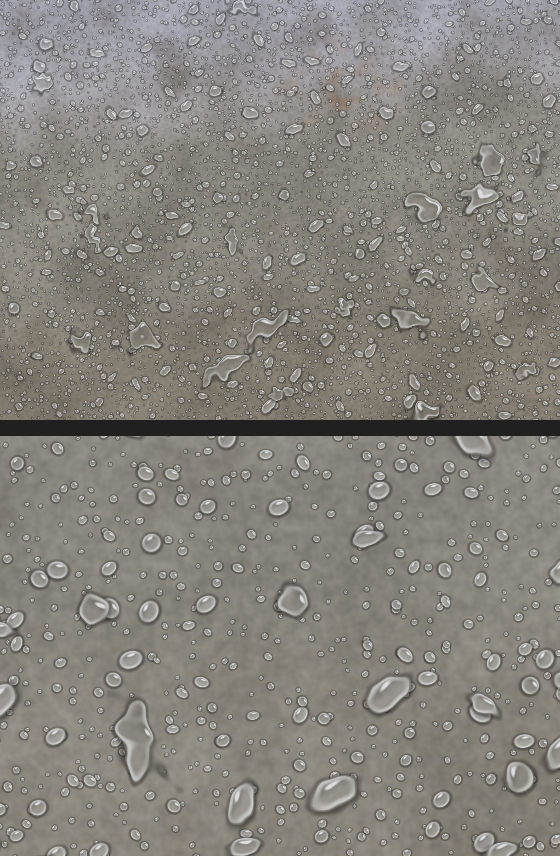
Top, the full canvas; bottom, a detail of the centre.
Reproduce this texture procedurally as a Shadertoy shader.

```glsl
// Water drops of many sizes beaded on weathered grey concrete under a pale sky.

const vec3 WARM_STONE = vec3(0.510, 0.485, 0.440);
const vec3 GREY_STONE = vec3(0.560, 0.548, 0.520);
const vec3 SKY_SHEEN  = vec3(0.645, 0.645, 0.690);
const vec3 DARK_STAIN = vec3(0.375, 0.345, 0.305);
const vec3 RUST       = vec3(0.600, 0.460, 0.360);
const vec3 DROP_LIGHT = vec3(0.740, 0.740, 0.725);
const vec3 GLINT      = vec3(0.930, 0.940, 0.950);
const float STAIN_AMOUNT = 0.42;
const float GRAIN_AMOUNT = 0.10;
const float OUTLINE_AMOUNT = 0.40;
const float TAU = 6.28319;

vec2 hash2(vec2 p) {
    vec3 h = fract(p.xyx * vec3(0.1031, 0.1030, 0.0973));
    h += dot(h, h.yzx + 33.33);
    return fract((h.xx + h.yz) * h.zy);
}

// Gradient noise, roughly -0.7 to 0.7
float cornerRamp(vec2 corner, vec2 offset) {
    float a = TAU * hash2(corner + 91.0).x;
    return dot(vec2(cos(a), sin(a)), offset);
}

float noise(vec2 p) {
    vec2 i = floor(p), f = p - i;
    vec2 u = f * f * f * (f * (f * 6.0 - 15.0) + 10.0);
    vec2 e = vec2(0.0, 1.0);
    return mix(mix(cornerRamp(i, f), cornerRamp(i + e.yx, f - e.yx), u.x),
               mix(cornerRamp(i + e.xy, f - e.xy), cornerRamp(i + 1.0, f - 1.0), u.x), u.y);
}

float fbm(vec2 p) {
    float sum = 0.0, amp = 1.0;
    for (int i = 0; i < 5; i++) {
        sum += amp * noise(p);
        p = mat2(1.6, 1.2, -1.2, 1.6) * p + 17.3;
        amp *= 0.55;
    }
    return sum;
}

// Mottled slab: sky sheen at the top, warm stone below
vec3 concrete(vec2 p) {
    float mottle = fbm(p * 4.5);
    float height = p.y + 0.12 * mottle - 0.08 * (p.x - 0.6);
    vec3 col = mix(WARM_STONE, GREY_STONE, smoothstep(0.1, 0.65, height));
    col = mix(col, SKY_SHEEN, smoothstep(0.62, 1.02, height));
    float stain = smoothstep(0.05, 0.85, fbm(p * 6.0 + 40.0));
    col = mix(col, DARK_STAIN, STAIN_AMOUNT * stain);
    float rust = smoothstep(0.16, 0.0, length((p - vec2(0.82, 0.79)) * vec2(0.7, 1.0)));
    col = mix(col, RUST, 0.5 * rust * smoothstep(-0.1, 0.5, noise(p * 22.0)));
    float grain = noise(p * 95.0) + 0.7 * noise(p * 210.0);
    return col * (1.0 + 0.13 * mottle + GRAIN_AMOUNT * grain);
}

// One jittered layer of drops; waviness turns beads into puddles
vec3 addDrops(vec3 col, vec3 ground, vec2 p, float cell, vec2 radii,
              float chance, float maxStretch, float waviness, float seed) {
    float pixel = 1.0 / iResolution.y;
    vec2 home = floor(p / cell);
    for (int k = 0; k < 9; k++) {
        vec2 id = home + vec2(k % 3 - 1, k / 3 - 1);
        vec2 place = hash2(id + seed), kind = hash2(id + seed + 57.0);
        vec2 look = hash2(id + seed + 131.0);
        vec2 center = (id + 0.1 + 0.8 * place) * cell;
        float radius = mix(radii.x, radii.y, kind.y * kind.y);
        vec2 d = (p - center) / radius;
        float wetSide = 1.0 + waviness * (0.9 * center.x - 0.8 * center.y);
        if (kind.x > chance * wetSide || dot(d, d) > 9.0) continue;

        // Rotated, stretched and tapered outline
        float angle = (look.x - 0.5) * 2.4;
        float stretch = sqrt(mix(1.0, maxStretch, look.y));
        vec2 q = mat2(cos(angle), -sin(angle), sin(angle), cos(angle)) * d;
        q /= vec2(stretch, 1.0 / stretch);
        q.y *= 1.0 + 0.25 * (stretch - 1.0) * q.x;
        if (waviness > 0.0) {
            vec2 s = d * 0.9 + id * 7.3;
            q += waviness * vec2(noise(s), noise(s + 31.7));
            q.y += 0.45 * waviness * (look.x - 0.5) * q.x * q.x;
        }
        float r = length(q);
        float soft = pixel / radius;
        float inside = 1.0 - smoothstep(1.0 - soft, 1.0 + soft, r);

        // Contact shadow hugging the lower edge
        float shade = 1.0 - smoothstep(0.95, 1.3 + soft, length(q + vec2(0.0, 0.08)));
        col *= 1.0 - OUTLINE_AMOUNT * shade * (1.0 - inside);

        // Lens body, bright rim, dark upper band and sky glint
        float puddle = min(waviness, 1.0);
        float fill = mix(0.55, 0.16, puddle) * (0.55 + 0.6 * look.y);
        vec3 body = mix(ground * 0.94, DROP_LIGHT, fill);
        body *= 1.0 - 0.24 * smoothstep(-0.3, 0.9, q.y) * smoothstep(1.0, 0.6, r);
        float rim = smoothstep(0.55, 0.82, r) * (1.0 - smoothstep(0.86, 1.0, r));
        body = mix(body, GLINT, rim * (0.22 + 0.35 * smoothstep(0.1, 0.9, abs(q.y))));
        body *= 1.0 - 0.30 * smoothstep(0.87, 1.0, r);
        vec2 g = (q - vec2(0.15, 0.48)) / vec2(0.38, 0.18);
        body = mix(body, GLINT, 0.85 * (1.0 - smoothstep(0.4, 1.2 + soft, length(g))));
        col = mix(col, body, inside);
    }
    return col;
}

void mainImage(out vec4 fragColor, in vec2 fragCoord) {
    vec2 p = fragCoord / iResolution.y;
    vec3 ground = concrete(p);
    vec3 col = ground;
    // Layers: cell size, radius range, chance, stretch, waviness, seed
    col = addDrops(col, ground, p, 0.0135, vec2(0.0014, 0.0038), 0.62, 1.3, 0.0, 11.0);
    col = addDrops(col, ground, p, 0.0300, vec2(0.0040, 0.0085), 0.48, 1.5, 0.0, 223.0);
    col = addDrops(col, ground, p, 0.0720, vec2(0.0090, 0.0165), 0.50, 2.2, 0.35, 419.0);
    col = addDrops(col, ground, p, 0.1500, vec2(0.0200, 0.0360), 0.27, 2.8, 1.30, 631.0);
    fragColor = vec4(clamp(col, 0.0, 1.0), 1.0);
}
```
